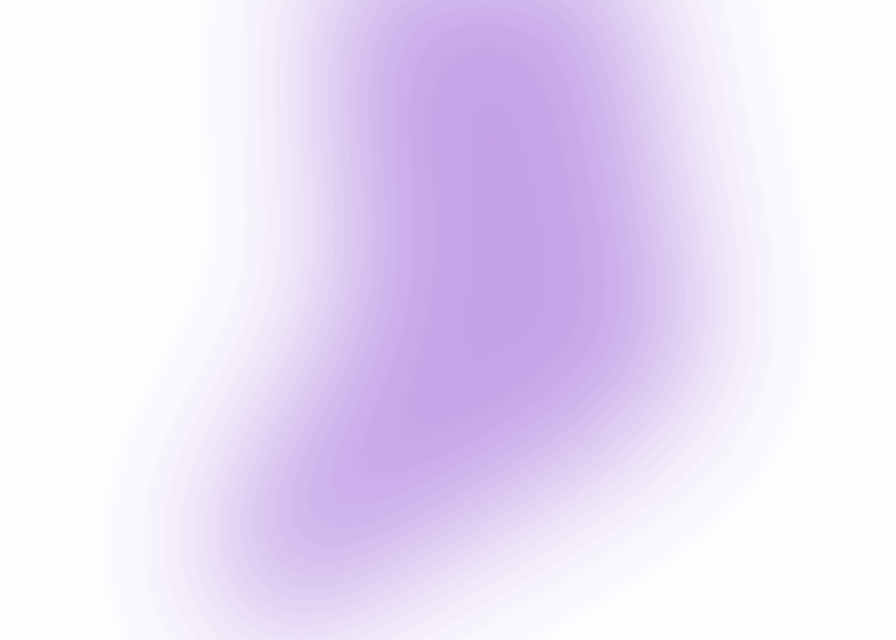
Give the GLSL for this background, as a Shadertoy shader.

```glsl
// A soft violet boot-shaped glow on near-white, shaded in faint contour bands.

const vec3 PAPER = vec3(0.996, 0.994, 0.998);
const vec3 VIOLET = vec3(0.765, 0.630, 0.905);
const float BLUR = 0.106;      // standard deviation, in canvas heights
const float BANDS = 18.0;      // contour steps from paper to core
const float BAND_SOFT = 0.28;  // half width of the blend between two bands
const int STRIPS = 5;          // integration strips per outline segment

// Outline from top to bottom: height, left edge, right edge (canvas heights).
const int ROWS = 9;
const vec3 OUTLINE[ROWS] = vec3[ROWS](
    vec3( 1.090, 0.515, 0.974),
    vec3( 0.818, 0.515, 1.020),
    vec3( 0.636, 0.537, 1.056),
    vec3( 0.563, 0.546, 1.075),
    vec3( 0.472, 0.515, 1.089),
    vec3( 0.362, 0.448, 1.047),
    vec3( 0.235, 0.361, 0.847),
    vec3( 0.126, 0.346, 0.647),
    vec3(-0.011, 0.386, 0.410)
);

// Gaussian cumulative distribution, tanh approximation.
float gaussStep(float distanceIn) {
    float z = clamp(distanceIn / BLUR, -4.0, 4.0);
    return 0.5 + 0.5 * tanh(z * (0.7979 + 0.0357 * z * z));
}

// Gaussian blur of the outline, summed over thin horizontal strips.
float blurredShape(vec2 p) {
    float sum = 0.0;
    for (int i = 0; i < ROWS - 1; i++) {
        vec3 upper = OUTLINE[i];
        vec3 lower = OUTLINE[i + 1];
        float above = gaussStep(upper.x - p.y);
        for (int s = 0; s < STRIPS; s++) {
            float t = float(s) / float(STRIPS);
            float dt = 1.0 / float(STRIPS);
            float below = gaussStep(mix(upper.x, lower.x, t + dt) - p.y);
            vec2 edges = mix(upper.yz, lower.yz, t + 0.5 * dt);
            float across = gaussStep(edges.y - p.x) - gaussStep(edges.x - p.x);
            sum += (above - below) * across;
            above = below;
        }
    }
    return sum;
}

// Staircase with softened risers.
float softBands(float value) {
    float x = value * BANDS;
    float riser = smoothstep(0.5 - BAND_SOFT, 0.5 + BAND_SOFT, fract(x));
    return (floor(x) + riser) / BANDS;
}

void mainImage(out vec4 fragColor, in vec2 fragCoord) {
    vec2 p = fragCoord / iResolution.y;
    float glow = softBands(blurredShape(p));
    fragColor = vec4(mix(PAPER, VIOLET, glow), 1.0);
}
```
